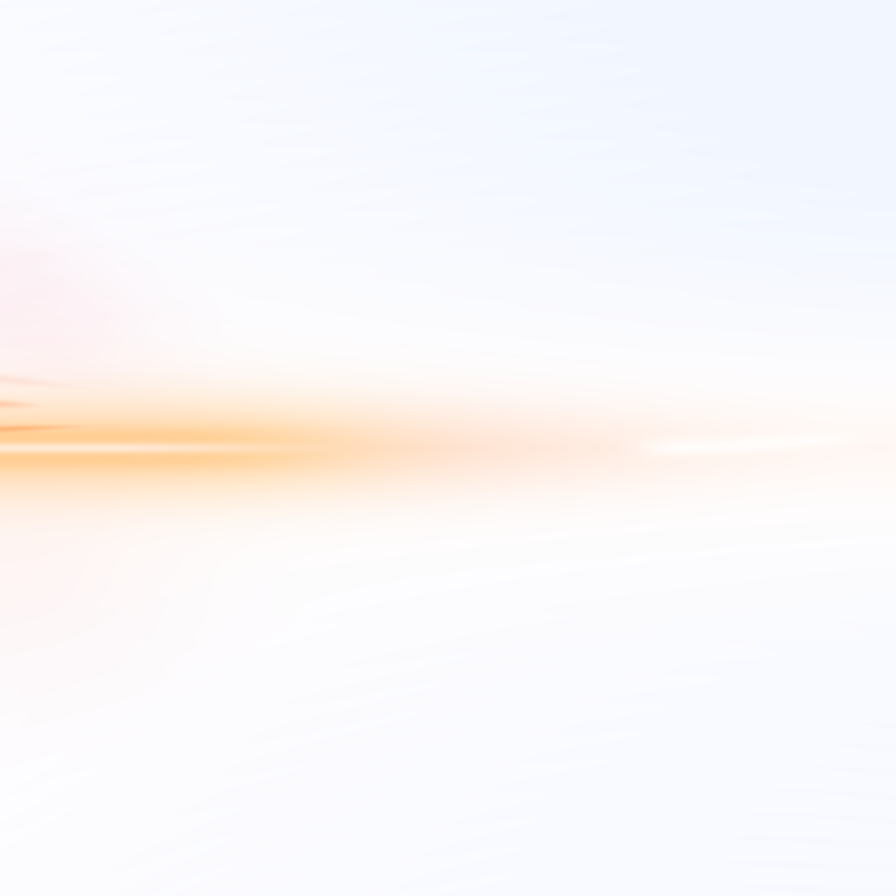
A Shadertoy shader for this background:

```glsl
float hash(vec2 p) {
    return fract(sin(dot(p, vec2(127.1, 311.7))) * 43758.5453);
}

float noise(vec2 p) {
    vec2 cell = floor(p), f = fract(p);
    f = f * f * (3.0 - 2.0 * f);
    return mix(mix(hash(cell), hash(cell + vec2(1, 0)), f.x),
               mix(hash(cell + vec2(0, 1)), hash(cell + vec2(1, 1)), f.x), f.y);
}

float fbm(vec2 p) {
    float sum = 0.0, weight = 0.5;
    for (int i = 0; i < 4; i++) {
        sum += weight * noise(p);
        p = p * 2.03 + 7.1;
        weight *= 0.5;
    }
    return sum;
}

float bell(float x, float width) {
    return exp(-x * x / (width * width));
}

// Thin horizontal wisp with a pointed right end
float wisp(vec2 uv, float height, float reach, float thickness) {
    float taper = 1.0 - smoothstep(0.0, reach, uv.x);
    return taper * bell(uv.y - height, thickness * (0.35 + 0.65 * taper));
}

void mainImage(out vec4 fragColor, in vec2 fragCoord) {
    vec2 uv = fragCoord / iResolution.xy;
    float rise = uv.y - 0.5;
    float dist = abs(rise);

    // Pale blue sky and its fainter reflection
    vec3 sky = mix(vec3(0.988, 0.988, 1.0), vec3(0.945, 0.965, 1.0),
                   smoothstep(0.0, 1.0, uv.x * 0.75 + rise * 0.6));
    vec3 water = mix(vec3(0.993, 0.990, 0.998), vec3(0.972, 0.979, 1.0),
                     smoothstep(0.1, 1.0, uv.x * 0.7 - rise * 0.7));
    vec3 color = mix(water, sky, smoothstep(-0.06, 0.06, rise));
    color = mix(color, vec3(1.0, 0.993, 0.993), bell(rise, rise > 0.0 ? 0.17 : 0.15));

    // Faint curved ripples
    float radius = length((uv - vec2(0.85, -0.55)) * vec2(0.6, 1.0));
    float ripple = sin(radius * 230.0 + 5.0 * fbm(uv * 4.0));
    color += 0.0022 * ripple * smoothstep(0.1, 0.3, dist) * fbm(uv * vec2(5, 9) + 3.0);

    // Rosy haze on the left side
    float grain = 0.65 + 0.7 * fbm(uv * vec2(8, 35));
    float haze = bell(uv.x, 0.17) * bell(uv.y - 0.67 + uv.x * 0.35, 0.095);
    float lowHaze = bell(uv.x, 0.2) * bell(uv.y - 0.36, 0.14);
    color -= vec3(0.0, 0.050, 0.042) * haze * grain;
    color -= vec3(0.0, 0.028, 0.035) * lowHaze;

    // Horizon glow, golden on the left and peach toward the right
    float fade = 1.0 - smoothstep(0.15, 1.0, uv.x);
    float spread = mix(0.047, 0.056, fade);
    float glow = 0.72 * bell(rise, spread) + 0.28 * exp(-dist / 0.042);
    glow *= 0.15 + 0.85 * fade;
    vec3 absorbed = mix(vec3(0.0, 0.155, 0.36), vec3(0.0, 0.155, 0.255),
                        smoothstep(0.25, 0.6, uv.x));
    color -= absorbed * glow;
    float rim = bell(dist - 0.014, 0.012) * (1.0 - smoothstep(0.2, 0.45, uv.x));
    color -= vec3(0.0, 0.035, 0.08) * rim;

    // Bright seam along the horizon
    float seam = bell(rise, 0.0055) * (1.0 - smoothstep(0.12, 0.42, uv.x));
    color = mix(color, vec3(1.0, 0.93, 0.88), 0.85 * seam);

    // White sliver on the right, rising toward its tip
    float along = clamp((uv.x - 0.69) / 0.3, 0.0, 1.0);
    float sliver = bell(rise - 0.017 * along * along, mix(0.011, 0.007, along));
    sliver *= smoothstep(0.68, 0.76, uv.x) * (1.0 - smoothstep(0.9, 0.99, uv.x));
    color = mix(color, vec3(1.0, 0.995, 0.99), 0.85 * sliver);

    // Warm wisps above the horizon
    for (int i = 0; i < 3; i++) {
        float level = float(i);
        float slope = (0.5 - level) * 0.07;
        float height = 0.521 + 0.028 * level + uv.x * slope;
        float reach = 0.125 - 0.065 * level * (2.0 - level);
        float streak = wisp(uv, height, reach, 0.0035 + 0.001 * level);
        vec3 tint = mix(vec3(0.99, 0.67, 0.42), vec3(0.99, 0.87, 0.83), level * 0.5);
        color = mix(color, tint, 0.75 * streak);
    }

    fragColor = vec4(clamp(color, 0.0, 1.0), 1.0);
}
```
